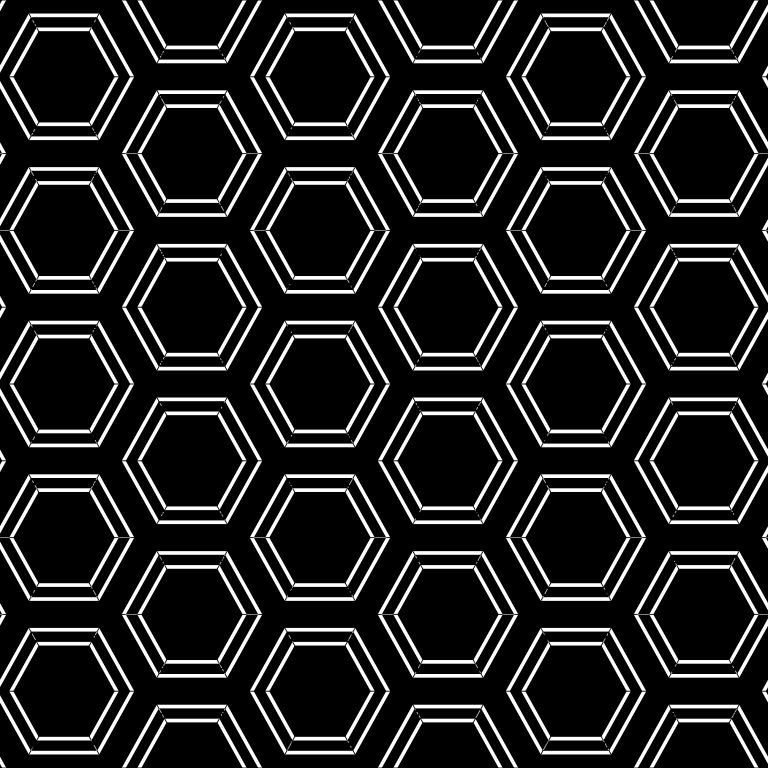
Write a three.js fragment shader that draws this pattern.

```glsl
// Staggered double-outlined hexagons in white on black, 3 x 5 cells with two per cell.
// Each pixel picks its nearest hexagon centre; outlines are bands of a hexagonal
// distance, cut at the corners by hairline seams that turn grey between the outlines.
#define CELLS vec2(3.0, 5.0)
#define OUTER_RADIUS 0.412
#define INNER_RADIUS 0.321
#define STROKE 0.0240
#define SEAM_WIDTH 0.0058
#define SPECK_SIZE 0.0095
#define SPECK_LEVEL 0.75
#define HAIRLINE_LEVEL 0.60
#define LINE_COLOR vec3(0.995)
#define GROUND_COLOR vec3(0.0)

varying vec2 vUv;

const float SQRT3 = 1.7320508;

float hash(vec3 p) {
  p = fract(p * vec3(0.1031, 0.1030, 0.0973));
  p += dot(p, p.yzx + 33.33);
  return fract((p.x + p.y) * p.z);
}

// Distance from the centre, constant along a flat-topped hexagon.
float hexRadius(vec2 p) {
  p = abs(p);
  return max(p.y, dot(p, vec2(SQRT3, 1.0) * 0.5));
}

// Offset from the nearest lattice centre, in units of one cell height.
vec2 fromCentre(vec2 cell, vec2 centre) {
  return (fract(cell - centre + 0.5) - 0.5) * vec2(SQRT3, 1.0);
}

// Pixel coverage of the span from lo to hi.
float band(float d, float lo, float hi, float px) {
  return clamp((hi - d) / px + 0.5, 0.0, 1.0) - clamp((lo - d) / px + 0.5, 0.0, 1.0);
}

// Irregular specks along a seam, different on every corner of every hexagon.
float specks(float along, vec2 id, vec2 corner) {
  float t = along / SPECK_SIZE;
  float i = floor(t);
  float seed = dot(id, vec2(17.0, 5.0)) + 1.0;
  float side = dot(corner, vec2(3.0, 7.0)) + 11.0;
  float n = mix(hash(vec3(i, seed, side)), hash(vec3(i + 1.0, seed, side)),
                smoothstep(0.0, 1.0, fract(t)));
  return smoothstep(0.3, 0.7, n);
}

void main() {
  vec2 cell = vUv * CELLS;
  float px = max(fwidth(vUv.y) * CELLS.y, 1e-5);

  // Nearest centre of the two staggered lattices
  vec2 a = fromCentre(cell, vec2(0.25, 0.5));
  vec2 b = fromCentre(cell, vec2(0.75, 0.0));
  vec2 p = hexRadius(a) < hexRadius(b) ? a : b;
  vec2 centre = cell - p / vec2(SQRT3, 1.0);
  vec2 id = mod(floor(centre * 2.0 + 0.25), CELLS * 2.0);

  // Two concentric outlines and the gap between them
  float r = hexRadius(p);
  float strokes = band(r, OUTER_RADIUS - STROKE, OUTER_RADIUS, px)
                + band(r, INNER_RADIUS - STROKE, INNER_RADIUS, px);
  float gap = band(r, INNER_RADIUS, OUTER_RADIUS - STROKE, px);

  // Seams from corner to corner: level ones and slanted ones
  vec2 q = abs(p);
  float slantDistance = abs(dot(q, vec2(SQRT3, -1.0) * 0.5));
  float halfSeam = SEAM_WIDTH * 0.5;
  float level = band(q.y, -halfSeam, halfSeam, px);
  float slant = band(slantDistance, -halfSeam, halfSeam, px);

  // Level hairlines show in two of every five half rows
  float row = mod(id.y, 5.0);
  float hairline = step(1.5, row) * step(row, 3.5) * HAIRLINE_LEVEL;
  float speckled = specks(length(p), id, sign(p)) * SPECK_LEVEL;

  float ink = strokes * (1.0 - max(level, slant))
            + gap * max(level * hairline, slant * speckled);
  gl_FragColor = vec4(mix(GROUND_COLOR, LINE_COLOR, clamp(ink, 0.0, 1.0)), 1.0);
}
```
